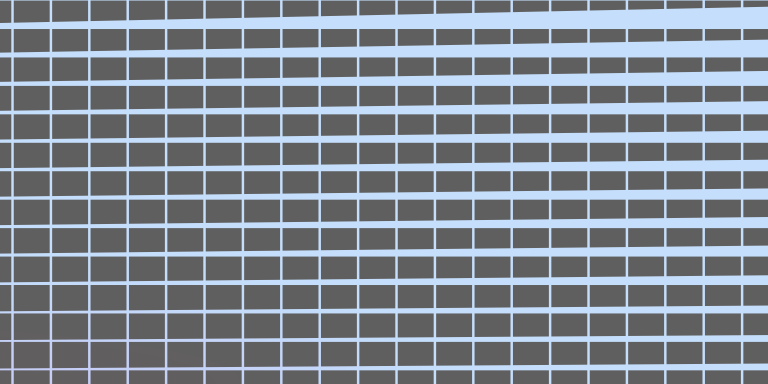
This pattern is drawn by a WebGL 1 fragment shader. Its source:

```glsl
precision highp float;
// Pale blue grid on charcoal: thin uprights and wedge-shaped bars thickening to the right and the top.

uniform vec2 u_resolution;

const vec2 CELLS = vec2(20.0, 13.5);      // repeats across and down
const vec2 OFFSET = vec2(0.294, 0.48);    // left edge of first upright, lower edge of first bar, in cells
const float UPRIGHT_WIDTH = 0.064;        // in cells
const float BAR_BASE = 0.24;              // bar thickness at the lower right, in cells
const float BAR_STEP = 0.148;             // extra thickness above the lowest bars
const float BAR_FLARE = 0.633;            // extra thickness gained near the top
const float LEFT_TAPER = 0.27;            // thickness left over at the left edge
const float ROW_MARGIN = 0.1;             // keeps each lower edge inside its own row

const vec3 CHARCOAL = vec3(0.372, 0.372, 0.372);
const vec3 PALE_BLUE = vec3(0.768, 0.870, 0.985);
const vec3 LILAC = vec3(0.775, 0.805, 0.965);
const vec3 WARM_GREY = vec3(0.382, 0.370, 0.374);

// Share of a pixel centred at p that lies between 0 and width.
float bandCoverage(float p, float width, float pixel) {
  float overlap = min(p + 0.5 * pixel, width) - max(p - 0.5 * pixel, 0.0);
  return clamp(overlap / pixel, 0.0, 1.0);
}

// Bar thickness for a row at height rowY, tapering towards the left.
float barThickness(float x, float rowY) {
  float atRight = BAR_BASE + BAR_STEP * smoothstep(0.1, 0.35, rowY)
                + BAR_FLARE * pow(clamp(rowY, 0.0, 1.0), 6.0);
  return atRight * mix(LEFT_TAPER, 1.0, x);
}

// Soft tint gathered in the lower left, with a gently waving border.
float cornerTint(vec2 uv) {
  float wave = 0.03 * sin(uv.x * 9.0 + 1.0) + 0.02 * sin(uv.y * 14.0 - uv.x * 5.0);
  return 1.0 - smoothstep(0.05, 0.45, length(uv * vec2(0.8, 1.2)) + wave);
}

void main() {
  vec2 uv = gl_FragCoord.xy / u_resolution;
  vec2 cell = uv * CELLS - OFFSET;
  vec2 pixel = CELLS / u_resolution;

  // Evenly spaced uprights
  float across = fract(cell.x + 0.5) - 0.5;
  float upright = bandCoverage(across, UPRIGHT_WIDTH, pixel.x);

  // Bars with level lower edges and sloping upper edges
  float row = floor(cell.y + ROW_MARGIN);
  float rowY = (row + OFFSET.y) / CELLS.y;
  float bar = bandCoverage(cell.y - row, barThickness(uv.x, rowY), pixel.y);

  // Union of both line sets over the ground
  float grid = 1.0 - (1.0 - upright) * (1.0 - bar);
  float tint = cornerTint(uv);
  vec3 ground = mix(CHARCOAL, WARM_GREY, tint);
  vec3 line = mix(PALE_BLUE, LILAC, tint);
  gl_FragColor = vec4(mix(ground, line, grid), 1.0);
}
```
